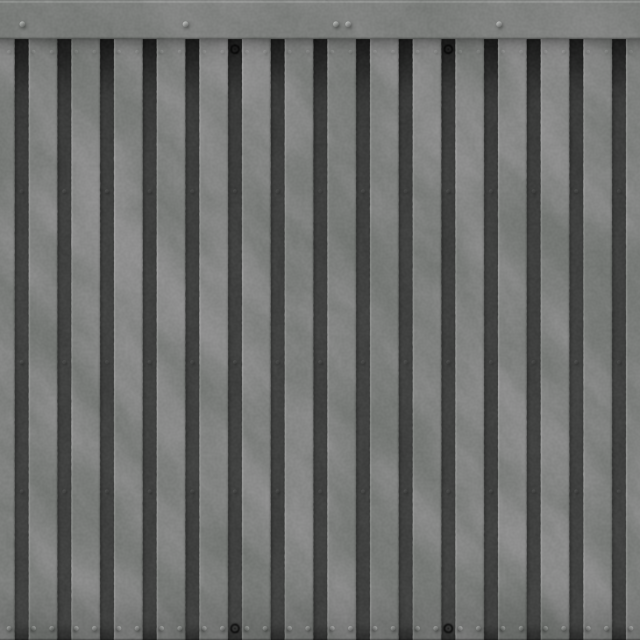
Reproduce this texture procedurally as a WebGL 2 fragment shader.

```glsl
#version 300 es
precision highp float;
// Grey ribbed sheet-metal wall: upright panels, dark grooves and a riveted top rail.
uniform vec2 u_resolution;
out vec4 outColor;

const float REPEATS = 15.0;
const float GROOVE_CENTER = 0.508;
const float GROOVE_HALF = 0.162;
const float RAIL_BOTTOM = 0.939;
const vec3 PANEL_DARK = vec3(0.455, 0.468, 0.455);
const vec3 PANEL_LIGHT = vec3(0.565, 0.565, 0.565);
const vec3 GROOVE_DARK = vec3(0.215, 0.218, 0.215);
const vec3 GROOVE_LIGHT = vec3(0.275, 0.279, 0.275);

vec2 hashGradient(vec2 cell) {
    vec3 q = fract(vec3(cell.xyx) * vec3(0.1031, 0.1030, 0.0973));
    q += dot(q, q.yzx + 33.33);
    float angle = 6.28318 * fract((q.x + q.y) * q.z);
    return vec2(cos(angle), sin(angle));
}

float gradientNoise(vec2 p) {
    vec2 i = floor(p), f = fract(p);
    vec2 u = f * f * f * (f * (f * 6.0 - 15.0) + 10.0);
    float a = dot(hashGradient(i), f);
    float b = dot(hashGradient(i + vec2(1, 0)), f - vec2(1, 0));
    float c = dot(hashGradient(i + vec2(0, 1)), f - vec2(0, 1));
    float d = dot(hashGradient(i + vec2(1, 1)), f - vec2(1, 1));
    return mix(mix(a, b, u.x), mix(c, d, u.x), u.y);
}

float fbm(vec2 p) {
    float sum = 0.0, amplitude = 0.6;
    for (int i = 0; i < 4; i++) {
        sum += amplitude * gradientNoise(p);
        p = p * 2.03 + 17.3;
        amplitude *= 0.5;
    }
    return sum;
}

// Antialiased coverage, 1 where the signed distance is negative
float fill(float dist, float px) {
    return smoothstep(0.7 * px, -0.7 * px, dist);
}

// Soft line centred on zero
float softLine(float d, float width) {
    return exp(-d * d / (width * width));
}

// Brightness change of a domed rivet lit from the upper left, with its cast shadow
float rivet(vec2 p, float radius, float px) {
    float dome = fill(length(p) - radius, px);
    float light = dot(p / radius, vec2(-0.6, 0.8));
    float shadow = softLine(length(p - vec2(0.4, -0.6) * radius), radius * 1.15);
    return mix(-0.12 * shadow, 0.05 + 0.13 * light, dome);
}

// Diagonal cloudy sheen falling to the right
float sheen(vec2 p) {
    vec2 q = vec2(dot(p, vec2(0.62, -0.78)) * 4.0, dot(p, vec2(0.78, 0.62)) * 10.0);
    return smoothstep(-0.45, 0.5, fbm(q + 5.0) + 0.35 * gradientNoise(p * 3.0 + 9.0));
}

vec3 panelColor(vec2 p, float x, float px) {
    vec3 color = mix(PANEL_DARK, PANEL_LIGHT, sheen(p));
    float leftEdge = (GROOVE_CENTER + GROOVE_HALF - 1.0) / REPEATS;
    float rightEdge = (GROOVE_CENTER - GROOVE_HALF) / REPEATS;
    color += 0.06 * softLine(x - leftEdge - 0.001, 0.0016);
    color -= 0.08 * softLine(x - rightEdge, 0.0022);
    color *= 1.0 - 0.12 * smoothstep(0.1, 0.0, p.y);
    // Paired rivets along the foot and, fainter, under the rail
    vec2 pair = vec2(abs(x) - 0.215 / REPEATS, p.y);
    color += rivet(pair - vec2(0.0, 0.018), 0.0038, px);
    color += 0.4 * rivet(pair - vec2(0.0, 0.919), 0.003, px);
    return color;
}

vec3 grooveColor(vec2 p, float x, float index, float px) {
    float wear = fbm(p * vec2(22.0, 9.0));
    float lift = 0.62 - 0.4 * smoothstep(0.55, 0.9, p.y) + 0.5 * wear;
    vec3 color = mix(GROOVE_DARK, GROOVE_LIGHT, lift);
    float halfWidth = GROOVE_HALF / REPEATS;
    color -= 0.05 * softLine(x + halfWidth, 0.004) + 0.02 * softLine(x - halfWidth, 0.002);
    color *= 1.0 - 0.45 * smoothstep(0.83, RAIL_BOTTOM, p.y);
    color *= 1.0 - 0.3 * smoothstep(0.03, 0.0, p.y);
    // Small fixing screws at three heights
    float heights[3] = float[3](0.232, 0.434, 0.701);
    for (int i = 0; i < 3; i++) {
        color += 0.35 * rivet(vec2(x, p.y - heights[i]), 0.0032, px);
    }
    // Dark ringed bolts in every fifth groove
    float bolted = step(0.5, index) * step(mod(index, 5.0), 0.5);
    float r = min(length(vec2(x, p.y - 0.018)), length(vec2(x, p.y - 0.923)));
    color *= 1.0 - bolted * (0.65 * softLine(r - 0.006, 0.0022) + 0.4 * softLine(r, 0.002));
    return color;
}

vec3 railColor(vec2 p, float px) {
    vec3 color = mix(PANEL_DARK, PANEL_LIGHT, 0.65 * sheen(p * vec2(0.8, 1.0) + 3.0));
    color += 0.09 * softLine(p.y - 0.997, 0.0015);
    color -= 0.15 * softLine(p.y - RAIL_BOTTOM, 0.0025);
    float stain = smoothstep(0.1, 0.5, fbm(p * 24.0)) * smoothstep(0.975, 1.0, p.y);
    color *= 1.0 - 0.45 * stain * softLine(p.x - 0.55, 0.08);
    float rivets[5] = float[5](0.035, 0.290, 0.525, 0.544, 0.780);
    for (int i = 0; i < 5; i++) {
        color += 1.3 * rivet(p - vec2(rivets[i], 0.962), 0.0045, px);
    }
    return color;
}

void main() {
    vec2 p = gl_FragCoord.xy / u_resolution;
    float px = 1.0 / min(u_resolution.x, u_resolution.y);
    float cell = p.x * REPEATS;
    float panelX = (cell - round(cell)) / REPEATS;
    float grooveX = (fract(cell) - GROOVE_CENTER) / REPEATS;
    float ragged = 0.0005 * gradientNoise(vec2(cell, p.y * 180.0));
    float groove = fill(abs(grooveX) - GROOVE_HALF / REPEATS + ragged, px);

    vec3 color = mix(panelColor(p, panelX, px), grooveColor(p, grooveX, floor(cell), px), groove);
    // Shadow cast by the rail, then the rail itself
    color *= 1.0 - 0.32 * exp(-max(RAIL_BOTTOM - p.y, 0.0) / 0.012);
    color = mix(color, railColor(p, px), fill(RAIL_BOTTOM - p.y, px));
    color *= 1.0 - 0.3 * softLine(p.y, 0.002);
    color += 0.022 * gradientNoise(p * 210.0) + 0.014 * gradientNoise(p * 90.0);
    outColor = vec4(color, 1.0);
}
```
